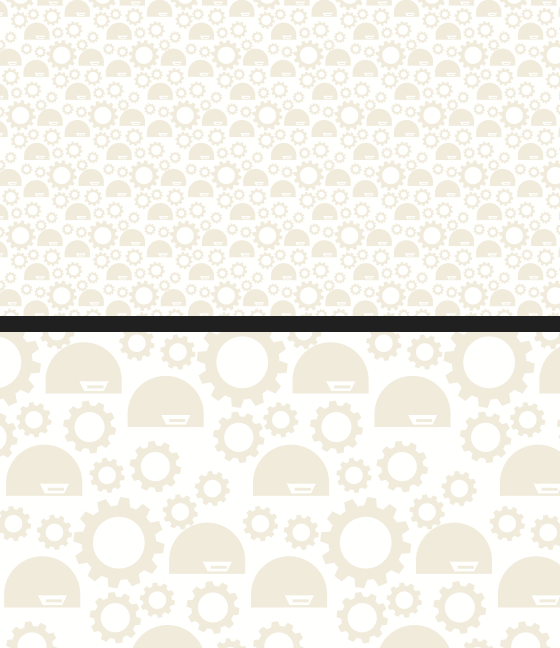
Top, the full canvas; bottom, a detail of the centre.
Give the GLSL for this pattern, as a WebGL 2 fragment shader.

```glsl
#version 300 es
precision highp float;
// Pale wallpaper of cog wheels and rounded helmets on a half-drop lattice.
// Each motif is a distance function, folded to its nearest lattice copy
// and merged into a single flat silhouette.

uniform vec2 u_resolution;
out vec4 fragColor;

#define UNITS_HIGH 648.0              // canvas height in design units
#define TILE vec2(168.75, 246.6)      // repeat; a second copy sits at its centre
#define ANCHOR vec2(464.0, 288.0)     // centre of one large cog
#define DOME_RADIUS 26.0
#define DOME_WALL 9.0                 // straight part below the dome's arc
#define PAPER vec3(1.0, 1.0, 0.995)
#define CREAM vec3(0.94, 0.92, 0.86)

const float TAU = 6.2831853;

// Cogs of one cell: centre and outer radius
const vec3 COGS[10] = vec3[10](
    vec3(0, 0, 31), vec3(-20, 79, 18), vec3(82, 72, 17.5), vec3(25, 52, 17.5),
    vec3(-58, 84, 12), vec3(-8, 46, 12), vec3(64, 37, 12),
    vec3(42, 21, 12), vec3(-44, 7, 12), vec3(-72, 13, 12));

// Helmets of one cell: middle of the base line
const vec2 DOMES[3] = vec2[3](vec2(-24, 102), vec2(32, 79), vec2(-51, 32));

// Offset from the nearest copy on the centred lattice
vec2 nearestCopy(vec2 p) {
    vec2 corner = p - TILE * round(p / TILE);
    vec2 shifted = p - 0.5 * TILE;
    vec2 middle = shifted - TILE * round(shifted / TILE);
    return dot(corner, corner) < dot(middle, middle) ? corner : middle;
}

float box(vec2 p, vec2 halfSize) {
    vec2 d = abs(p) - halfSize;
    return length(max(d, 0.0)) + min(max(d.x, d.y), 0.0);
}

// Ring with tapered teeth
float cog(vec2 p, float radius) {
    float teeth = radius > 24.0 ? 12.0 : 10.0;
    float hole = radius > 14.0 ? 0.57 : 0.5;
    float sector = TAU / teeth;
    float dist = length(p);
    float angle = atan(p.y, p.x) + 0.25 * sector;
    angle -= sector * round(angle / sector);
    vec2 q = dist * vec2(cos(angle), abs(sin(angle))) / radius;
    float halfWidth = 0.1 + 0.22 * (1.0 - q.x);
    float tooth = max(q.x - 1.0, q.y - halfWidth * 12.0 / teeth);
    float body = min(q.x > 0.5 ? tooth : 1.0, dist / radius - 0.82);
    return radius * max(body, hole - dist / radius);
}

// Dome with a slotted, tapered visor cut from its lower right
float helmet(vec2 p) {
    float arc = length(vec2(p.x, max(p.y - DOME_WALL, 0.0))) - DOME_RADIUS;
    float dome = max(arc, -p.y);
    vec2 v = p - vec2(7.0, 5.0);
    float visor = max(abs(v.y) - 3.3, abs(v.x) - 8.3 - 0.5 * v.y);
    float slot = box(v + vec2(-1.0, 0.5), vec2(5.5, 1.0));
    return max(dome, -max(visor, -slot));
}

void main() {
    float pixel = UNITS_HIGH / u_resolution.y;
    vec2 p = gl_FragCoord.xy * pixel - ANCHOR;

    float shape = 1e3;
    for (int i = 0; i < 10; i++)
        shape = min(shape, cog(nearestCopy(p - COGS[i].xy), COGS[i].z));
    for (int i = 0; i < 3; i++)
        shape = min(shape, helmet(nearestCopy(p - DOMES[i])));

    float ink = clamp(0.5 - shape / pixel, 0.0, 1.0);
    fragColor = vec4(mix(PAPER, CREAM, ink), 1.0);
}
```
